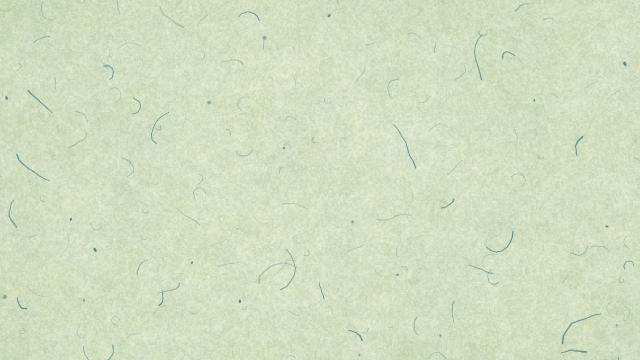
Reproduce this texture procedurally as a Shadertoy shader.

```glsl
// Pale green handmade paper with blue, cream and yellow plant fibres.

const vec3 PAPER = vec3(0.826, 0.874, 0.759);
const vec3 TONE_AXIS = vec3(1.0, 0.68, 0.92);
const vec3 TINT_AXIS = vec3(0.10, 0.06, -1.0);
const vec3 TEAL = vec3(0.20, 0.46, 0.54);
const vec3 SAGE = vec3(0.52, 0.69, 0.61);
const vec3 MOSS = vec3(0.69, 0.77, 0.57);
const vec3 CREAM = vec3(0.94, 0.95, 0.85);
const vec3 YELLOW = vec3(0.84, 0.81, 0.42);
const float TAU = 6.2831853;
const int STEPS = 7;

vec3 hash3(vec2 p) {
    vec3 q = fract(vec3(p.xyx) * vec3(0.1031, 0.1030, 0.0973));
    q += dot(q, q.yxz + 33.33);
    return fract((q.xxy + q.yzz) * q.zyx);
}

// Smooth value noise, roughly -0.5 to 0.5
float noise(vec2 p, float seed) {
    vec2 i = floor(p), f = fract(p);
    f = f * f * (3.0 - 2.0 * f);
    i += seed;
    float low = mix(hash3(i).x, hash3(i + vec2(1, 0)).x, f.x);
    float high = mix(hash3(i + vec2(0, 1)).x, hash3(i + vec2(1, 1)).x, f.x);
    return mix(low, high, f.y) - 0.5;
}

float fbm(vec2 p, float seed) {
    float sum = 0.0, gain = 0.6;
    for (int i = 0; i < 4; i++) {
        sum += gain * noise(p, seed + float(i) * 19.0);
        p = mat2(1.6, 1.2, -1.2, 1.6) * p;
        gain *= 0.55;
    }
    return sum;
}

float segment(vec2 p, vec2 a, vec2 b) {
    vec2 pa = p - a, ba = b - a;
    return length(pa - ba * clamp(dot(pa, ba) / dot(ba, ba), 0.0, 1.0));
}

float cover(float d, float radius, float soft) {
    return 1.0 - smoothstep(radius - soft, radius + soft, d);
}

// One curled hair per occupied cell, grown step by step from its root
float fibres(vec2 p, float cell, float density, float len, float width, float curl, float seed) {
    float soft = 0.7 / iResolution.y, result = 0.0;
    vec2 home = floor(p / cell);
    for (int k = 0; k < 9; k++) {
        vec2 id = home + vec2(k % 3 - 1, k / 3 - 1);
        vec3 place = hash3(id + seed);
        if (place.z > density) continue;
        vec3 form = hash3(id + seed + 57.3);
        vec3 kind = hash3(id + seed + 131.7);
        vec2 a = (id + place.xy) * cell;
        float angle = form.x * TAU;
        float stride = len * mix(0.3, 1.0, form.z * form.z) / float(STEPS);
        float bend = (form.y - 0.5) * curl;
        float ink = 0.0;
        for (int i = 0; i < STEPS; i++) {
            float t = float(i) / float(STEPS);
            vec2 b = a + stride * vec2(cos(angle), sin(angle));
            float radius = width * mix(0.6, 1.3, kind.y) * (1.0 - 0.5 * t);
            ink = max(ink, cover(segment(p, a, b), radius, soft));
            angle += bend + (hash3(id + seed + float(i) * 7.1).y - 0.5) * 0.8;
            a = b;
        }
        result = max(result, ink * mix(0.35, 1.0, kind.x));
    }
    return result;
}

// Scattered oval flecks
float flecks(vec2 p, float cell, float density, float radius, float blur, float seed) {
    float soft = max(0.8 / iResolution.y, blur), result = 0.0;
    vec2 home = floor(p / cell);
    for (int k = 0; k < 9; k++) {
        vec2 id = home + vec2(k % 3 - 1, k / 3 - 1);
        vec3 place = hash3(id + seed);
        if (place.z > density) continue;
        vec3 form = hash3(id + seed + 83.9);
        vec2 q = p - (id + place.xy) * cell;
        float c = cos(form.x * TAU), s = sin(form.x * TAU);
        q = mat2(c, s, -s, c) * q * vec2(1.0, mix(1.0, 1.8, form.y));
        float size = radius * mix(0.5, 1.1, form.z);
        result = max(result, cover(length(q), size, soft) * mix(0.5, 1.0, form.y));
    }
    return result;
}

// Pulp body: broad clouds, mottling, faint sieve bands and fine grain
vec3 pulp(vec2 p, vec2 uv) {
    vec2 c = uv - vec2(0.55, 0.45);
    float tone = 0.012 - 0.07 * dot(c, c);
    tone += 0.045 * fbm(p * 5.0, 11.0) + 0.050 * fbm(p * 30.0, 47.0);
    tone += 0.010 * noise(vec2(p.x * 26.0, p.y * 1.5), 71.0);
    tone += 0.050 * noise(p * 130.0, 103.0) + 0.085 * noise(p * 275.0, 211.0);
    float tint = 0.035 * fbm(p * 14.0, 307.0) + 0.055 * noise(p * 190.0, 401.0);
    return PAPER + TONE_AXIS * tone + TINT_AXIS * tint;
}

void mainImage(out vec4 fragColor, in vec2 fragCoord) {
    vec2 p = fragCoord / iResolution.y;
    vec3 col = pulp(p, fragCoord / iResolution.xy);

    // Soft stains and buried hairs
    col = mix(col, MOSS, 0.30 * flecks(p, 0.16, 0.4, 0.016, 0.012, 13.0));
    col = mix(col, SAGE, 0.26 * fibres(p, 0.052, 0.75, 0.050, 0.0011, 1.0, 29.0));
    col = mix(col, MOSS, 0.35 * fibres(p, 0.075, 0.6, 0.070, 0.0012, 0.9, 43.0));
    col = mix(col, CREAM, 0.60 * fibres(p, 0.130, 0.6, 0.120, 0.0014, 0.6, 61.0));
    col = mix(col, YELLOW, 0.50 * flecks(p, 0.13, 0.45, 0.0055, 0.003, 89.0));

    // Dyed hairs and knots on the surface
    col = mix(col, TEAL, 0.42 * fibres(p, 0.095, 0.55, 0.080, 0.0012, 1.1, 109.0));
    col = mix(col, TEAL, 0.85 * fibres(p, 0.200, 0.70, 0.150, 0.0018, 0.9, 151.0));
    col = mix(col, TEAL, 0.90 * flecks(p, 0.20, 0.38, 0.0058, 0.0, 173.0));

    fragColor = vec4(clamp(col, 0.0, 1.0), 1.0);
}
```
